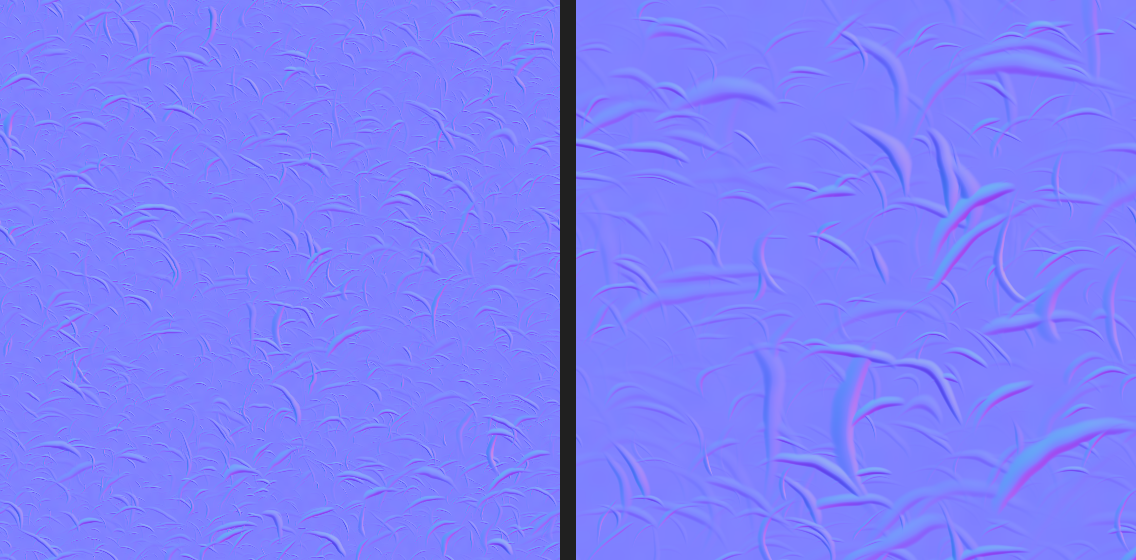
Left: the whole. Right: its middle third, enlarged.
Reproduce this texture map procedurally as a three.js fragment shader.

```glsl
// Tangent-space normal map of a surface covered in overlapping curved fibre strokes.
varying vec2 vUv;

const int LAYERS = 4;               // stroke sizes, coarse to fine
const int STROKES_PER_CELL = 2;
const float COARSE_CELLS = 13.0;    // cells across the canvas, coarsest layer
const float LAYER_RATIO = 1.48;     // growth of the cell count per layer
const float PRESENCE = 0.8;         // share of strokes that are drawn
const vec2 HALF_LENGTH = vec2(0.45, 0.88);  // in cells
const vec2 HALF_WIDTH = vec2(0.08, 0.14);   // in cells
const vec2 BEND = vec2(0.7, 2.2);           // arc radius per half length
const vec2 RELIEF = vec2(0.03, 0.27);       // height per half width
const float INNER_WIDTH = 0.6;      // narrower, steeper concave side
const float FACING = 1.5708;        // arcs bulge mostly upwards
const float FACING_SPREAD = 1.9;
const float CREASE_SHARPNESS = 6000.0;
const float WAVER = 0.014;          // slow wandering of the strokes
const float ROUGHNESS = 0.0022;     // fine unevenness of their edges
const float GROUND_TILT = 0.04;
const vec2 FLAT_TILT = vec2(0.0, 0.012);

vec4 hash4(vec2 p) {
  vec4 k = vec4(dot(p, vec2(127.1, 311.7)), dot(p, vec2(269.5, 183.3)),
                dot(p, vec2(113.5, 271.9)), dot(p, vec2(246.1, 124.6)));
  return fract(sin(k) * 43758.5453);
}

// Tileable value noise, two channels centred on zero
vec2 noise2(vec2 p, float period) {
  vec2 cell = floor(p);
  vec2 f = fract(p);
  f = f * f * (3.0 - 2.0 * f);
  vec2 a = hash4(mod(cell, period)).xy;
  vec2 b = hash4(mod(cell + vec2(1.0, 0.0), period)).xy;
  vec2 c = hash4(mod(cell + vec2(0.0, 1.0), period)).xy;
  vec2 d = hash4(mod(cell + vec2(1.0, 1.0), period)).xy;
  return mix(mix(a, b, f.x), mix(c, d, f.x), f.y) - 0.5;
}

// Slope (xy) and height (z) of one tapered arc; p is relative to its middle, in cells
vec3 arcStroke(vec2 p, vec4 shape, vec4 style) {
  float halfLength = mix(HALF_LENGTH.x, HALF_LENGTH.y, shape.z);
  float radius = halfLength * mix(BEND.x, BEND.y, shape.w);
  float angle = FACING + FACING_SPREAD * (style.x + style.y - 1.0);
  vec2 outward = vec2(cos(angle), sin(angle));

  vec2 q = p + outward * radius;
  float reach = max(length(q), 1e-4);
  float across = reach - radius;
  float turn = atan(outward.x * q.y - outward.y * q.x, dot(q, outward));
  float along = turn * radius / halfLength;
  if (abs(along) >= 1.0) return vec3(0.0);

  // Lopsided taper: one blunt end, one long tail
  along *= fract(style.x * 17.0) < 0.5 ? -1.0 : 1.0;
  float taper = 0.84 * (1.0 - along) * (1.0 + along) * (1.0 + along);

  float fullWidth = mix(HALF_WIDTH.x, HALF_WIDTH.y, style.z);
  float width = fullWidth * (0.4 + 0.6 * taper);
  if (across < 0.0) width *= INNER_WIDTH;
  float t = across / width;
  float body = 1.0 - t * t;
  if (body <= 0.0) return vec3(0.0);

  float top = fullWidth * taper * mix(RELIEF.x, RELIEF.y, style.w * style.w);
  float slope = -4.0 * t * body * top / width;
  return vec3(q / reach * slope, top * body * body);
}

// Slope of the smooth maximum over all strokes
vec2 surfaceSlope(vec2 p) {
  vec2 slopeSum = vec2(0.0);
  float weightSum = 1.0;
  float count = COARSE_CELLS;
  for (int layer = 0; layer < LAYERS; layer++) {
    float cells = floor(count);
    vec2 g = p * cells;
    vec2 home = floor(g);
    for (int y = -1; y <= 1; y++) {
      for (int x = -1; x <= 1; x++) {
        vec2 cell = home + vec2(float(x), float(y));
        for (int i = 0; i < STROKES_PER_CELL; i++) {
          vec2 id = mod(cell, cells) + 71.3 * float(layer) + 17.9 * float(i);
          vec4 shape = hash4(id);
          vec4 style = hash4(id + 5.37);
          if (fract(shape.x * 31.0 + style.z * 7.0) > PRESENCE) continue;
          vec3 stroke = arcStroke(g - cell - shape.xy, shape, style);
          float weight = exp(CREASE_SHARPNESS * stroke.z / cells) - 1.0;
          slopeSum += weight * stroke.xy;
          weightSum += weight;
        }
      }
    }
    count *= LAYER_RATIO;
  }
  return slopeSum / weightSum;
}

void main() {
  // Bend the domain so that the arcs wander
  vec2 slow = noise2(vUv * 22.0, 22.0);
  vec2 fine = noise2(vUv * 85.0 + 0.5, 85.0);
  vec2 p = vUv + WAVER * slow + ROUGHNESS * fine;

  // Encode the surface normal as a colour
  vec2 tilt = FLAT_TILT + GROUND_TILT * fine - surfaceSlope(p);
  vec3 normal = normalize(vec3(tilt, 1.0));
  gl_FragColor = vec4(normal * 0.5 + 0.5, 1.0);
}
```
